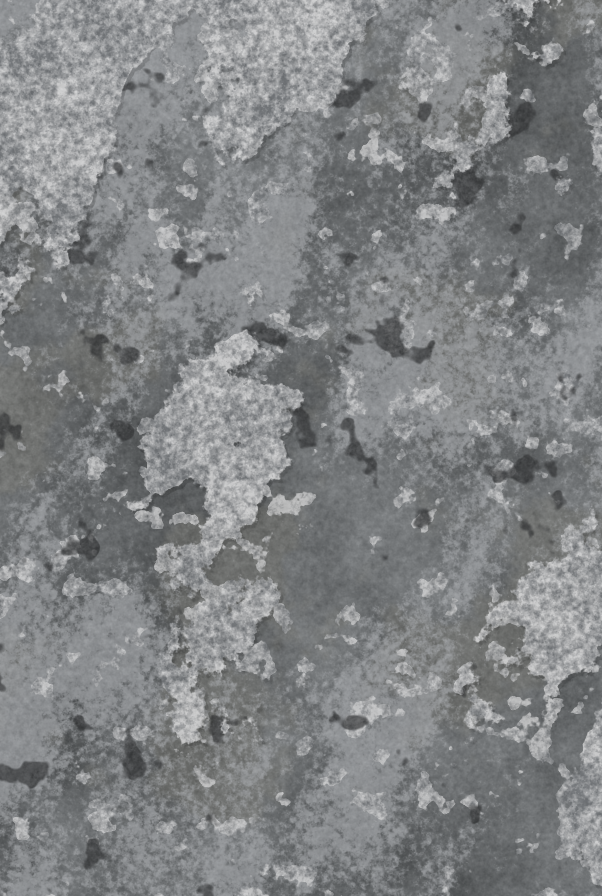
Write a Shadertoy shader that draws this texture.

```glsl
// Weathered grey slate with pale, flaking mineral crust in slanted streaks.
// Layered noise gives stone tone, haze and grain; a stretched, warped field
// is cut at a threshold for crisp crust islands, pitted by fine speckle.

const vec3 STONE_DARK  = vec3(0.325, 0.335, 0.340);
const vec3 STONE_MID   = vec3(0.475, 0.487, 0.495);
const vec3 STONE_WARM  = vec3(0.465, 0.465, 0.445);
const vec3 HAZE_COLOR  = vec3(0.600, 0.610, 0.622);
const vec3 CRUST_DARK  = vec3(0.475, 0.487, 0.500);
const vec3 CRUST_LIGHT = vec3(0.755, 0.757, 0.760);
const vec3 PIT_COLOR   = vec3(0.210, 0.215, 0.220);

const vec2  STREAK_DIR   = vec2(0.37, 0.93);  // long axis of the islands
const vec2  STREAK_FREQ  = vec2(8.5, 3.3);    // across, along
const float CRUST_LEVEL  = 0.592;
const float CRUST_EDGE   = 0.011;
const float FLAKE_LEVEL  = 0.665;
const float SPECKLE_FREQ = 165.0;
const float GRAIN_FREQ   = 250.0;
const float GRAIN_AMOUNT = 0.075;

float hash(vec2 p) {
    vec3 q = fract(vec3(p.xyx) * 0.1031);
    q += dot(q, q.yzx + 33.33);
    return fract((q.x + q.y) * q.z);
}

float noise(vec2 p) {
    vec2 cell = floor(p), f = fract(p);
    f = f * f * (3.0 - 2.0 * f);
    return mix(mix(hash(cell), hash(cell + vec2(1, 0)), f.x),
               mix(hash(cell + vec2(0, 1)), hash(cell + vec2(1, 1)), f.x), f.y);
}

// Fractal sum, normalised to 0..1; gain sets the roughness.
float fbm(vec2 p, int octaves, float gain) {
    float sum = 0.0, total = 0.0, amp = 1.0;
    for (int i = 0; i < octaves; i++) {
        sum += amp * noise(p);
        total += amp;
        amp *= gain;
        p = mat2(1.6, 1.2, -1.2, 1.6) * p + 17.3;
    }
    return sum / total;
}

// Streak-aligned height of the crust, with ragged outlines.
float crustField(vec2 p) {
    vec2 warp = vec2(fbm(p * 9.0 + 3.1, 4, 0.55), fbm(p * 9.0 + 41.7, 4, 0.55)) - 0.5;
    vec2 q = p + 0.07 * warp;
    vec2 axis = normalize(STREAK_DIR);
    vec2 s = vec2(dot(q, vec2(axis.y, -axis.x)), dot(q, axis));
    float islands = fbm(s * STREAK_FREQ + vec2(5.2, 8.4), 3, 0.5);
    float ragged = fbm(p * 34.0 + 9.0, 5, 0.6);
    return islands + 0.24 * (ragged - 0.5);
}

void mainImage(out vec4 fragColor, in vec2 fragCoord) {
    vec2 p = fragCoord / iResolution.y;
    vec2 axis = normalize(STREAK_DIR);
    vec2 s = vec2(dot(p, vec2(axis.y, -axis.x)), dot(p, axis));

    float speckle = fbm(p * SPECKLE_FREQ, 3, 0.7);
    float grain = fbm(p * GRAIN_FREQ + 71.0, 2, 0.8) - 0.5;
    float mottle = fbm(p * 14.0 + 23.0, 6, 0.65);

    // Stone: broad slanted tone, mottling and warm stains
    float broad = fbm(s * vec2(5.5, 2.0) + 31.0, 4, 0.5);
    float tone = 0.52 + 1.3 * (broad - 0.5) + 1.5 * (mottle - 0.5);
    vec3 color = mix(STONE_DARK, STONE_MID, clamp(tone, 0.0, 1.25));
    float stain = smoothstep(0.52, 0.62, fbm(p * 8.0 + 57.0, 5, 0.55));
    color = mix(color, STONE_WARM, 0.5 * stain);

    // Powdery haze, denser towards the upper left and the right side
    float corner = smoothstep(0.55, 0.0, length((p - vec2(0.0, 1.0)) * vec2(1.5, 1.0)));
    float side = smoothstep(0.5, 0.75, p.x);
    float haze = fbm(s * vec2(9.0, 4.0) + 83.0, 5, 0.6) + 0.2 * corner + 0.05 * side;
    float dust = smoothstep(0.49, 0.70, haze + 0.35 * (speckle - 0.5));
    color = mix(color, HAZE_COLOR, 0.75 * dust);

    // Crust islands: crisp outline, worn interior, dark lip beneath
    float field = crustField(p) + 0.035 * corner;
    float crust = smoothstep(-CRUST_EDGE, CRUST_EDGE, field - CRUST_LEVEL);
    float below = crustField(p + vec2(-0.003, 0.004)) + 0.035 * corner;
    float lip = smoothstep(-CRUST_EDGE, CRUST_EDGE, below - CRUST_LEVEL) * (1.0 - crust);
    color *= 1.0 - 0.16 * lip;

    // Small loose flakes, clustered around the islands
    float cluster = 0.06 * smoothstep(0.46, 0.60, field) + 0.03 * side;
    float flakeField = fbm(p * 38.0 + 12.0, 4, 0.5) + cluster;
    float flakes = smoothstep(-0.02, 0.02, flakeField - FLAKE_LEVEL - 0.02);

    float wear = fbm(p * 17.0 + 91.0, 4, 0.55);
    float rim = 1.0 - smoothstep(0.0, 0.035, field - CRUST_LEVEL);
    float cover = 0.56 + 1.7 * (speckle - 0.5) + 1.1 * (wear - 0.5) + 0.14 * rim;
    vec3 crustColor = mix(CRUST_DARK, CRUST_LIGHT, clamp(cover, 0.0, 1.1));
    color = mix(color, crustColor, max(0.93 * crust, 0.8 * flakes));

    // Rare dark pits and fine mineral grain
    float pits = smoothstep(0.70, 0.76, fbm(p * 21.0 + 140.0, 4, 0.5));
    color = mix(color, PIT_COLOR, 0.7 * pits * (1.0 - crust));
    color += GRAIN_AMOUNT * grain + 0.10 * (speckle - 0.5);

    fragColor = vec4(clamp(color, 0.0, 1.0), 1.0);
}
```
